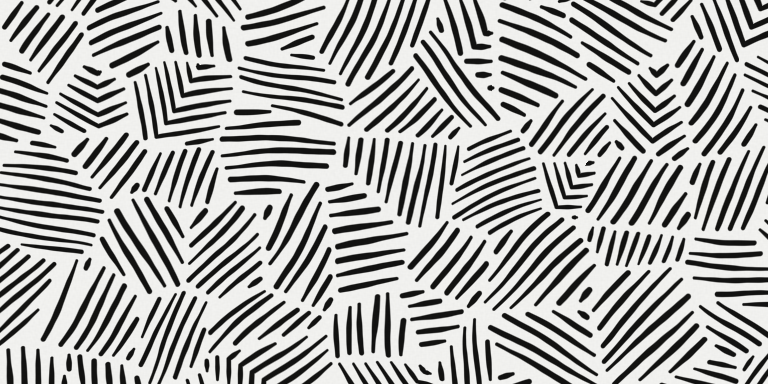
A Shadertoy shader for this pattern:

```glsl
// Patchwork of hand-drawn brush strokes: parallel bars and chevrons in irregular cells.

// All lengths are in canvas heights.
const vec3  PAPER         = vec3(0.943, 0.943, 0.934);
const vec3  INK           = vec3(0.07, 0.07, 0.066);
const vec2  CELL          = vec2(0.225, 0.19); // mean patch size
const float CELL_JITTER   = 0.95;
const float SIZE_VARIETY  = 0.34;   // spread of patch sizes
const float SPACING       = 0.0325; // distance between strokes
const float HALF_WIDTH    = 0.2;    // stroke half width, in spacings
const float END_INSET     = 0.0095; // patch edge to stroke end
const float SIDE_INSET    = 0.0075; // patch edge to stroke side
const float RAGGED_ENDS   = 0.008;
const float MIN_LENGTH    = 0.02;
const float CHEVRON_SHARE = 0.14;
const float TILT          = 0.1;    // random slant of single strokes
const float WOBBLE        = 0.022;  // bending of the whole drawing
const float ROUGHNESS     = 0.0012; // unevenness of the ink edge
const float GRAIN         = 0.012;  // paper tooth
const float EDGE_PIXELS   = 0.85;
const float PI            = 3.14159265;

vec2 hash2(vec2 p) {
    vec3 q = fract(p.xyx * vec3(0.1031, 0.1030, 0.0973));
    q += dot(q, q.yzx + 33.33);
    return fract((q.xx + q.yz) * q.zy);
}

// Gradient noise, roughly -0.6 to 0.6
float noise(vec2 p) {
    vec2 i = floor(p), f = p - i;
    vec2 u = f * f * f * (f * (f * 6.0 - 15.0) + 10.0);
    vec4 corner;
    for (int k = 0; k < 4; k++) {
        vec2 o = vec2(k & 1, k >> 1);
        float a = 2.0 * PI * hash2(i + o + 71.0).x;
        corner[k] = dot(vec2(cos(a), sin(a)), f - o);
    }
    return mix(mix(corner.x, corner.y, u.x), mix(corner.z, corner.w, u.x), u.y);
}

vec2 noise2(vec2 p) { return vec2(noise(p), noise(p + 37.7)); }

// Patch seed: position in xy, power weight in z
vec3 patchSeed(vec2 id) {
    vec2 pos = id + 0.5 + CELL_JITTER * (hash2(id + 19.0) - 0.5);
    return vec3(pos * CELL, SIZE_VARIETY * CELL.x * CELL.y * hash2(id + 143.0).x);
}

// Trims the line (start + dir * t) to the half plane dot(x, m) < limit
void trim(inout vec2 span, vec2 start, vec2 dir, vec2 m, float limit) {
    float slope = dot(dir, m), room = limit - dot(start, m);
    if (abs(slope) < 1e-4) { if (room < 0.0) span = vec2(1.0, -1.0); }
    else if (slope > 0.0) span.y = min(span.y, room / slope);
    else span.x = max(span.x, room / slope);
}

// Signed distance to the stroke nearest to p within its patch
float strokeDistance(vec2 p) {
    // Owning patch
    vec2 base = floor(p / CELL), id = base;
    vec3 seed = vec3(0.0);
    float best = 1e9;
    for (int k = 0; k < 25; k++) {
        vec2 other = base + vec2(k % 5, k / 5) - 2.0;
        vec3 s = patchSeed(other);
        float power = dot(p - s.xy, p - s.xy) - s.z;
        if (power < best) { best = power; seed = s; id = other; }
    }
    vec2 q = p - seed.xy;

    // Stroke direction: alternating halves of the circle, denser near rising diagonals
    vec2 r1 = hash2(id + 57.0), r2 = hash2(id + 211.0);
    float turn = fract(0.6 * r1.x + 0.5 * mod(id.x + id.y, 2.0)) - 0.5;
    float angle = PI * (0.28 + turn * (0.58 + 1.68 * turn * turn));
    vec2 axis = vec2(cos(angle), sin(angle)), dir = axis;
    vec2 normal = vec2(-dir.y, dir.x);

    // Chevrons mirror their strokes about a ridge
    bool chevron = r2.x < CHEVRON_SHARE;
    vec2 ridge = normal * (dot(q, normal) < 0.0 ? -1.0 : 1.0);
    if (chevron) {
        float spread = mix(0.75, 1.2, r2.y);
        dir = axis * cos(spread) + ridge * sin(spread);
        normal = axis * sin(spread) - ridge * cos(spread);
    }

    // Nearest stroke line
    float spacing = SPACING * mix(0.85, 1.17, r1.y);
    float index = floor(dot(q, normal) / spacing + r2.y);
    vec2 s1 = hash2(id * 13.0 + index + 401.0), s2 = hash2(id * 7.0 - index + 613.0);
    vec2 start = normal * (index + 0.5 - r2.y + 0.12 * (s1.x - 0.5)) * spacing;
    if (!chevron) dir = normalize(dir + TILT * (s1.y - 0.5) * normal);

    // Trim it to the patch
    vec2 span = vec2(-1.0, 1.0);
    for (int k = 0; k < 25; k++) {
        vec2 other = id + vec2(k % 5, k / 5) - 2.0;
        if (other == id) continue;
        vec3 s = patchSeed(other);
        vec2 gap = s.xy - seed.xy;
        float far = length(gap);
        vec2 m = gap / far;
        float inset = mix(SIDE_INSET, END_INSET, abs(dot(m, axis)));
        trim(span, start, dir, m, 0.5 * (far + (seed.z - s.z) / far) - inset);
    }
    span.y -= RAGGED_ENDS * s2.x;
    if (chevron) trim(span, start, dir, -ridge, 0.0);
    else span.x += RAGGED_ENDS * s2.y;
    float len = span.y - span.x;
    if (len < (chevron ? 0.3 : 1.0) * MIN_LENGTH) return 1.0;

    // Tapered bar with round ends
    float t = clamp(dot(q - start, dir), span.x, span.y);
    float x = (t - span.x) / len;
    if (chevron || s1.x < 0.5) x = 1.0 - x;
    float width = HALF_WIDTH * spacing * (mix(0.6, 0.95, smoothstep(0.0, 0.6, x)) + 0.15 * sin(PI * x));
    return length(q - start - dir * t) - width;
}

void mainImage(out vec4 fragColor, in vec2 fragCoord) {
    vec2 uv = fragCoord / iResolution.y;
    vec2 p = uv + WOBBLE * noise2(uv * 4.0) + 0.05 * WOBBLE * noise2(uv * 16.0 + 9.0);
    float d = strokeDistance(p + 0.7) + ROUGHNESS * noise(uv * 28.0);

    float edge = EDGE_PIXELS / iResolution.y;
    float ink = 1.0 - smoothstep(-edge, edge, d);
    float tooth = GRAIN * (noise(uv * vec2(190.0, 90.0)) + noise(uv * vec2(80.0, 210.0) + 5.0));
    fragColor = vec4(mix(PAPER + tooth, INK + 0.5 * tooth, ink), 1.0);
}
```
